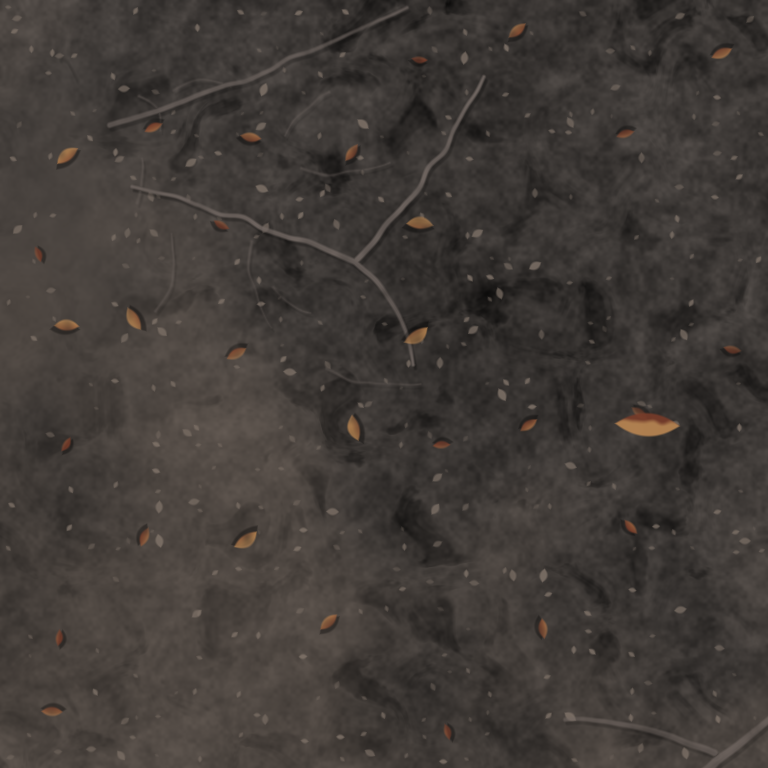
Give the GLSL for this texture, as a WebGL 1 fragment shader.

```glsl
precision highp float;
// Dark damp soil with dry patches, crumbs, pale specks, fallen leaves and forked twigs.
uniform vec2 u_resolution;

const float SOFT = 0.002; // edge softness in canvas units
const vec3 TWIG = vec3(0.45, 0.41, 0.39);
const vec3 PEBBLE = vec3(0.50, 0.45, 0.41);
const vec3 LEAF_RUST = vec3(0.46, 0.23, 0.16);
const vec3 LEAF_TAN = vec3(0.72, 0.52, 0.32);

float hash(vec2 p) {
  vec3 q = fract(p.xyx * 0.1031);
  q += dot(q, q.yzx + 33.33);
  return fract((q.x + q.y) * q.z);
}

vec2 hash2(vec2 p) {
  return vec2(hash(p), hash(p + 57.3));
}

float noise(vec2 p) {
  vec2 i = floor(p), f = fract(p);
  f = f * f * (3.0 - 2.0 * f);
  return mix(mix(hash(i), hash(i + vec2(1.0, 0.0)), f.x),
             mix(hash(i + vec2(0.0, 1.0)), hash(i + 1.0), f.x), f.y);
}

float fbm(vec2 p) {
  float sum = 0.0, weight = 0.533;
  for (int i = 0; i < 4; i++) {
    sum += weight * noise(p);
    p = mat2(1.6, 1.2, -1.2, 1.6) * p + 17.0;
    weight *= 0.5;
  }
  return sum;
}

vec2 rotate(vec2 p, float angle) {
  float c = cos(angle), s = sin(angle);
  return vec2(c * p.x + s * p.y, c * p.y - s * p.x);
}

// Jittered grid: xy is the turned local position, z a random id, w the presence.
vec4 scatter(vec2 p, float cells, float density, float seed) {
  vec2 cell = floor(p * cells) + seed;
  vec2 center = 0.3 + 0.4 * hash2(cell);
  vec2 local = (fract(p * cells) - center) / cells;
  return vec4(rotate(local, 6.283 * hash(cell + 11.7)),
              hash(cell + 23.1), step(hash(cell + 41.9), density));
}

// Pointed oval with the given half length and half width.
float leaf(vec2 p, vec2 size) {
  float t = p.x / size.x;
  float d = abs(p.y) - size.y * (1.0 - t * t);
  return 1.0 - smoothstep(-SOFT, SOFT, d);
}

// Bent, wobbling and tapering strand from a to b.
float strand(vec2 p, vec2 a, vec2 b, float bend, float radius) {
  float len = distance(a, b);
  vec2 dir = (b - a) / len, rel = p - a;
  vec2 q = vec2(dot(rel, dir), dot(rel, vec2(-dir.y, dir.x)));
  float t = clamp(q.x / len, 0.0, 1.0);
  float wobble = 0.012 * (noise(vec2(q.x * 32.0, len * 91.0)) - 0.5);
  float curve = 4.0 * t * (1.0 - t) * (bend + wobble);
  float r = radius * mix(1.0, 0.55, t);
  return 1.0 - smoothstep(r - SOFT, r + SOFT, length(vec2(q.x - t * len, q.y - curve)));
}

float twigs(vec2 p) {
  vec2 fork = vec2(0.462, 0.659);
  float m = strand(p, fork, vec2(0.172, 0.757), -0.006, 0.0036);
  m = max(m, strand(p, fork, vec2(0.63, 0.90), -0.011, 0.0038));
  m = max(m, strand(p, fork, vec2(0.538, 0.525), 0.013, 0.0036));
  m = max(m, 0.8 * strand(p, vec2(0.143, 0.837), vec2(0.53, 0.99), -0.008, 0.0034));
  m = max(m, 0.7 * strand(p, vec2(0.93, 0.02), vec2(0.736, 0.063), -0.012, 0.0045));
  m = max(m, 0.8 * strand(p, vec2(0.91, -0.01), vec2(1.03, 0.085), -0.003, 0.006));
  // Thin rootlets
  for (int i = 0; i < 9; i++) {
    vec2 key = vec2(float(i) * 3.7, 8.0);
    vec2 start = vec2(0.15, 0.4) + vec2(0.55, 0.5) * hash2(key);
    vec2 reach = rotate(vec2(0.05 + 0.08 * hash(key + 5.0), 0.0), 6.283 * hash(key + 9.0));
    m = max(m, 0.4 * strand(p, start, start + reach, 0.03 * (hash(key + 2.0) - 0.5), 0.0018));
  }
  return m;
}

vec3 soil(vec2 p) {
  float broad = fbm(p * 3.5 + 4.0) - 0.5;
  float dry = 1.0 - smoothstep(0.3, 1.0, p.x * 0.6 + p.y - 1.2 * broad);
  vec2 smear = (p - vec2(0.06, 0.68)) * vec2(7.0, 4.5);
  float detail = (1.0 - 0.8 * exp(-dot(smear, smear))) * mix(1.0, 0.65, dry);
  vec2 q = p * 24.0 + 1.6 * vec2(noise(p * 18.0), noise(p * 18.0 + 31.0));
  float clump = fbm(q);
  float relief = clump - fbm(q + vec2(0.25, -0.25));
  float crumbs = smoothstep(0.55, 0.74, clump) * smoothstep(0.3, 0.6, fbm(p * 6.0 + 20.0) + 0.12 * p.x);
  float grain = 0.12 * (fbm(p * 48.0) - 0.5) + 0.05 * (noise(p * 170.0) - 0.5);
  float tone = 0.235 + 0.15 * broad + 0.065 * dry
             + detail * (grain + 0.13 * relief - 0.10 * crumbs);
  return tone * mix(vec3(1.0, 0.93, 0.885), vec3(1.0, 0.905, 0.835), dry);
}

void main() {
  vec2 p = gl_FragCoord.xy / u_resolution.y;
  vec3 color = soil(p);

  // Pale specks in two sizes
  for (int i = 0; i < 2; i++) {
    float cells = 22.0 + 15.0 * float(i);
    vec4 s = scatter(p, cells, 0.2, 60.0 * float(i));
    float shape = leaf(s.xy, vec2(0.18, 0.1) / cells * (0.5 + 0.6 * s.z));
    color = mix(color, PEBBLE, shape * s.w * (0.25 + 0.6 * s.z));
  }

  // Twigs over their soft shadows
  color *= 1.0 - 0.25 * twigs(p + vec2(-0.003, 0.005));
  color = mix(color, TWIG, twigs(p) * (0.55 + 0.4 * noise(p * 60.0)));

  // Small curled leaves
  vec4 f = scatter(p, 8.0, 0.38, 130.0);
  vec2 size = vec2(0.010 + 0.008 * f.z, 0.004 + 0.004 * f.z);
  f.y += 18.0 * f.x * f.x * (f.z - 0.5);
  color *= 1.0 - 0.35 * f.w * leaf(f.xy + vec2(0.002, 0.004), size * 1.2);
  vec3 tint = mix(LEAF_RUST, LEAF_TAN, clamp(f.z + 60.0 * f.y, 0.0, 1.0));
  color = mix(color, tint, f.w * leaf(f.xy, size) * (0.5 + 0.45 * noise(p * 90.0)));

  // One large leaf with a rusty upper edge
  vec2 big = rotate(p - vec2(0.843, 0.447), -0.04);
  tint = mix(LEAF_TAN, LEAF_RUST, smoothstep(0.002, 0.011, big.y + 0.006 * noise(p * 80.0)));
  color = mix(color, tint, 0.92 * leaf(big, vec2(0.042, 0.015)));

  gl_FragColor = vec4(color, 1.0);
}
```
